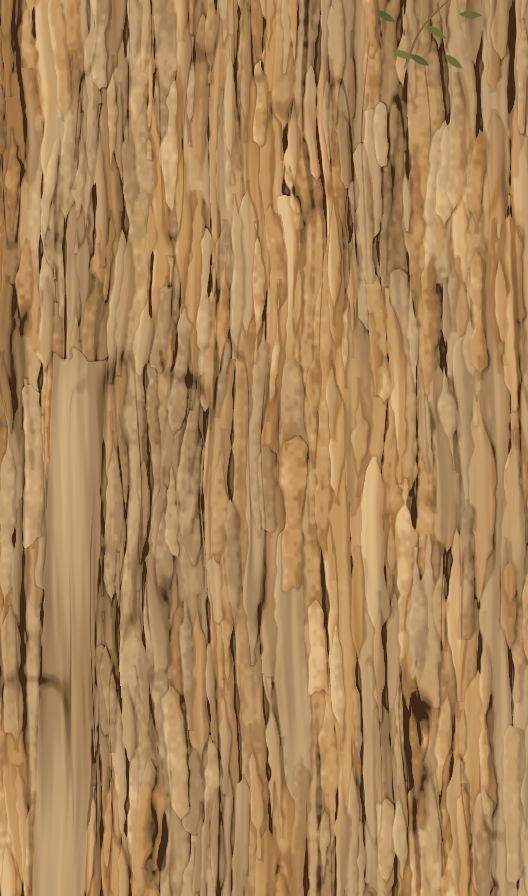
This texture is drawn by a Shadertoy shader. Its source:

```glsl
// Weathered tree bark: overlapping vertical plates and slivers with ragged ends.
// Layers of jittered strips are stacked in a warped fibre space; they build one
// tone value, which a warm wood ramp then turns into colour.

const vec3 DEEP   = vec3(0.25, 0.16, 0.09);
const vec3 DARK   = vec3(0.49, 0.37, 0.24);
const vec3 GREY   = vec3(0.64, 0.51, 0.36);
const vec3 RUST   = vec3(0.63, 0.45, 0.26);
const vec3 SAND   = vec3(0.75, 0.62, 0.45);
const vec3 TAN    = vec3(0.76, 0.58, 0.37);
const vec3 PALE   = vec3(0.87, 0.73, 0.53);
const vec3 MOSS   = vec3(0.43, 0.43, 0.23);
const int LAYERS  = 6;
const int KNOTS   = 7;
const int LEAVES  = 6;
const float BASE_TONE = 0.61;
const float FIBRE     = 0.24;   // contrast of long fibres
const float GRAIN     = 0.20;   // contrast of corky grain
const float SHADOW    = 0.28;   // depth of plate shadows
const float RAGGED    = 0.006;  // roughness of plate edges

float hash(vec2 p) {
    return fract(sin(dot(p, vec2(127.1, 311.7))) * 43758.5453);
}

float noise(vec2 p) {
    vec2 i = floor(p), f = fract(p);
    f = f * f * (3.0 - 2.0 * f);
    return mix(mix(hash(i), hash(i + vec2(1, 0)), f.x),
               mix(hash(i + vec2(0, 1)), hash(i + vec2(1, 1)), f.x), f.y);
}

vec2 knotCentre(int k, float width) {
    return fract(vec2(0.54, 0.5) + float(k) * vec2(0.7549, 0.5698)) * vec2(width, 1.0);
}

// Bends the fibres gently and parts them around the knots.
vec2 fibreSpace(vec2 p, float width) {
    vec2 q = p;
    q.x += 0.035 * (noise(p * vec2(5.0, 2.2)) - 0.5);
    q.x += 0.012 * (noise(p * vec2(14.0, 7.0) + 9.0) - 0.5);
    for (int k = 0; k < KNOTS; k++) {
        vec2 d = (p - knotCentre(k, width)) / vec2(0.03, 0.07);
        q.x -= 0.016 * d.x * exp(-dot(d, d));
    }
    return q;
}

vec3 woodRamp(float t, float warmth) {
    vec3 c = mix(DEEP, DARK, smoothstep(0.0, 0.2, t));
    c = mix(c, mix(GREY, RUST, warmth), smoothstep(0.2, 0.42, t));
    c = mix(c, mix(SAND, TAN, warmth), smoothstep(0.42, 0.65, t));
    return mix(c, PALE, smoothstep(0.65, 0.92, t));
}

void mainImage(out vec4 fragColor, in vec2 fragCoord) {
    vec2 p = fragCoord / iResolution.y;
    float width = iResolution.x / iResolution.y;
    float px = 1.0 / iResolution.y;
    vec2 q = fibreSpace(p, width);

    float fibre = noise(q * vec2(220.0, 9.0)) + noise(q * vec2(90.0, 5.0) + 3.0) - 1.0;
    float grain = noise(p * vec2(200.0, 160.0)) + noise(p * vec2(75.0, 45.0) + 5.0) - 1.0;
    float ragged = RAGGED * (noise(p * vec2(70.0, 28.0)) + 0.5 * noise(p * vec2(150.0, 80.0)) - 0.75);
    float broad = noise(q * vec2(16.0, 4.0) + 21.0) - 0.5;
    float tone = 0.2, warmth = 0.5;

    // Stacked plates, broad ones beneath and slivers on top
    for (int i = 0; i < LAYERS; i++) {
        float n = float(i);
        float freq = i == 0 ? 30.0 : 20.0 + 5.0 * n;
        float rate = 1.8 + 0.9 * n;
        float wobble = 0.014 * (noise(p * vec2(7.0, 4.5) + 17.0 * n) - 0.5);
        float u = (q.x + wobble) * freq + 7.3 * n;
        float id = floor(u) + 57.0 * n;
        float v = p.y * rate + 10.0 * hash(vec2(id, 3.7));
        vec2 key = vec2(id, i == 0 ? 0.0 : floor(v));

        float ends = min(fract(v), 1.0 - fract(v)) / rate - 0.04 * hash(key + 1.3);
        float taper = smoothstep(0.0, mix(0.01, 0.12, hash(key + 2.9)), ends + 2.0 * ragged);
        float halfWidth = mix(0.22, 0.4, hash(key + 4.1)) * taper;
        if (i == 0) { halfWidth = 0.46; ends = 1.0; }
        float across = fract(u) - 0.5;
        float d = min((halfWidth - abs(across)) / freq, ends) + ragged;
        if (i > 0 && hash(key + 6.7) < 0.42) continue;

        // Shadow falls mostly to the right of each plate
        float side = smoothstep(-0.3, 0.3, across);
        tone -= SHADOW * mix(0.35, 1.0, side) * smoothstep(-0.005, 0.0, d);

        float corky = smoothstep(0.3, 0.7, hash(key + 8.2));
        float plate = BASE_TONE + 0.28 * (hash(key + 5.5) - 0.5) + 0.3 * broad;
        plate += mix(FIBRE * fibre, GRAIN * grain + 0.08 * fibre, corky);
        plate += (0.1 - 0.26 * side) * smoothstep(0.007, 0.0, d) - 0.12 * across;
        float cover = smoothstep(-px, px, d);
        tone = mix(tone, plate, cover);
        warmth = mix(warmth, hash(key + 9.4), cover);
    }

    // Smooth bare log at the lower left
    float logEdge = 0.03 - abs(p.x - 0.062 - 0.045 * p.y + 0.2 * (q.x - p.x)) + 0.5 * ragged;
    logEdge = min(logEdge, 0.6 - p.y + 4.0 * ragged);
    float bare = smoothstep(-px, px, logEdge);
    tone -= 0.25 * smoothstep(-0.006, 0.0, logEdge) * (1.0 - bare);
    tone = mix(tone, 0.5 + 0.2 * fibre + 0.25 * broad + 5.0 * min(logEdge, 0.02), bare);
    warmth = mix(warmth, 0.05, bare);

    // Fine fissures and a few long deep grooves
    float crack = abs(noise(q * vec2(48.0, 6.0) + 31.0) - 0.5);
    float open = smoothstep(0.45, 0.7, noise(p * vec2(20.0, 9.0) + 13.0));
    tone -= 0.28 * open * smoothstep(0.06, 0.0, crack);
    float groove = abs(fract(q.x * 9.0 + 0.35) - 0.5) / 9.0 + 0.5 * ragged;
    tone -= 0.4 * smoothstep(0.004, 0.0008, groove) * smoothstep(0.25, 0.6, noise(q * vec2(9.0, 3.0) + 41.0));

    // Dark, rust-rimmed knot hollows
    for (int k = 0; k < KNOTS; k++) {
        vec2 d = (p - knotCentre(k, width)) / vec2(0.014, 0.032);
        float r = length(d) + 1.2 * (noise(q * vec2(60.0, 25.0)) - 0.5);
        tone -= mix(0.15, 0.4, hash(vec2(k, 2.0))) * smoothstep(1.0, 0.2, r);
        warmth += 0.5 * smoothstep(1.8, 0.6, r);
    }

    // Shaded left margin, warm stains and a trace of moss
    tone -= 0.2 * smoothstep(0.035, 0.0, p.x) * smoothstep(0.2, 0.7, p.y);
    warmth = smoothstep(0.2, 0.8, 0.5 * warmth + 0.25 + 0.9 * broad * (1.0 - bare));
    vec3 col = woodRamp(tone, warmth);
    vec2 m = (p - vec2(0.153, 0.76)) / vec2(0.012, 0.06);
    col = mix(col, MOSS, 0.4 * exp(-dot(m, m)) * noise(p * 90.0));

    // Small sprig hanging in at the top right
    float twig = abs(p.x - 0.45 - 0.7 * (p.y - 0.93) + 0.006 * sin(60.0 * p.y));
    col = mix(col, DARK, smoothstep(0.002, 0.0008, twig) * smoothstep(0.92, 0.93, p.y));
    for (int i = 0; i < LEAVES; i++) {
        float n = float(i), a = 1.6 * hash(vec2(n, 7.0)) - 1.0;
        vec2 c = vec2(0.43 + 0.019 * n, 0.93 + 0.06 * hash(vec2(n, 5.0)));
        vec2 l = mat2(cos(a), -sin(a), sin(a), cos(a)) * (p - c);
        float leaf = 0.004 * (1.0 - l.x * l.x / 0.00016) - abs(l.y);
        col = mix(col, MOSS * (0.8 + 0.5 * hash(vec2(n, 9.0))), smoothstep(-px, px, leaf));
    }
    fragColor = vec4(col, 1.0);
}
```
